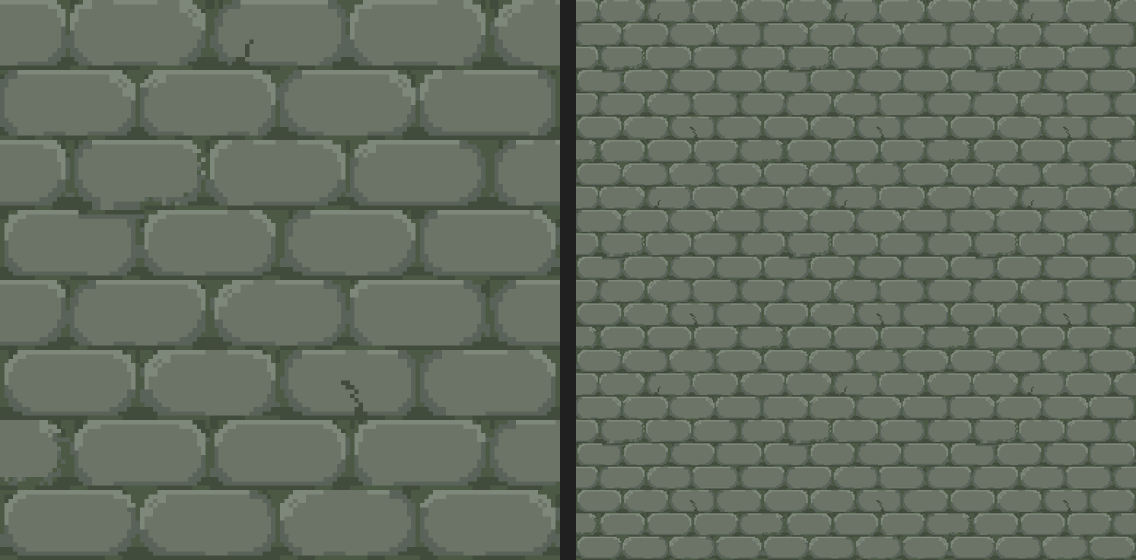
Left, the tile; right, the same tile 3 across and 3 down.
Write a WebGL 1 fragment shader that draws this texture.

```glsl
precision highp float;

// Mossy stone wall in pixel-art style: 4 by 8 rounded bricks in running bond.
// Each texel of a 128 grid is shaded by its depth inside a rounded box, with
// hashed rims, two cracked bricks, two chipped ones and one that has slumped.

uniform vec2 u_resolution;

const vec3 STONE  = vec3(0.42, 0.455, 0.405);
const vec3 SHADE  = vec3(0.35, 0.39, 0.35);
const vec3 MORTAR = vec3(0.30, 0.35, 0.27);
const vec3 LIGHT  = vec3(0.49, 0.53, 0.48);
const vec3 DARK   = vec3(0.26, 0.30, 0.24);

const float GRID = 128.0;                  // texels across the tile
const vec2 BRICK = vec2(32.0, 16.0);       // brick pitch in texels
const vec2 COUNT = vec2(4.0, 8.0);         // bricks across and down
const vec2 RADIUS = vec2(4.0, 6.5);        // range of corner radii
const float UNLIT = 0.25;                  // share of upper corners in shade
const vec2 CRACK_A = vec2(2.0, 7.0);       // cells that carry damage
const vec2 CRACK_B = vec2(2.0, 2.0);
const vec2 CHIP_A = vec2(1.0, 5.0);
const vec2 CHIP_B = vec2(0.0, 1.0);
const vec2 SLUMP_X = vec2(18.0, 33.0);     // texel span of the slumped edge
const float SLUMP_Y = 80.0;                // joint that it pushes down

float hash(vec2 p) {
    return fract(sin(dot(p, vec2(12.99, 78.23))) * 4375.85);
}

float isCell(vec2 a, vec2 b) {
    return 1.0 - step(0.5, distance(a, b));
}

// Thin fissure rising from a small dark wedge on the lower joint
bool crack(vec2 p, float foot, float slope, float top) {
    float wobble = 0.7 * sin(p.y * 2.1);
    float x = foot + slope * (p.y - 1.0) + wobble;
    bool fissure = abs(p.x - x) < 0.6 && p.y < top;
    bool wedge = abs(p.x - foot - slope) < 3.2 - p.y;
    return fissure || wedge;
}

// Joints: dark along the bed and at the foot of each upright
vec3 mortarColor(vec2 p, vec2 texel) {
    float run = hash(vec2(floor(texel.x / 4.0), texel.y));
    if (p.y < 1.0) return run < 0.28 ? MORTAR : DARK;
    if (p.y < 3.0) return DARK;
    float grain = hash(vec2(texel.x, floor(texel.y / 3.0)) + 7.0);
    if (p.y > 12.0) return grain < 0.2 ? DARK : MORTAR;
    return grain < 0.25 ? SHADE : MORTAR;
}

vec3 wall(vec2 texel) {
    // The slumped brick moves its joint one texel down and casts a shadow
    bool slump = texel.x >= SLUMP_X.x && texel.x < SLUMP_X.y;
    if (slump && texel.y == SLUMP_Y - 2.0) return SHADE;
    if (slump && abs(texel.y - SLUMP_Y + 0.5) < 1.0) texel.y += 1.0;

    // Brick cell and position within it
    float row = floor(texel.y / BRICK.y);
    vec2 grid = texel + vec2(mod(row, 2.0) * BRICK.x * 0.5, 0.0);
    vec2 cell = mod(floor(grid / BRICK), COUNT);
    vec2 p = mod(grid, BRICK) + 0.5;

    // Rounded box with an uneven left edge and corners
    float left = step(0.5, hash(cell + 3.0));
    vec2 center = vec2((31.0 + left) * 0.5, 8.5);
    vec2 halfSize = vec2(31.0 - center.x, 7.5);
    vec2 q = p - center;
    vec2 side = sign(q);
    float chip = max(isCell(cell, CHIP_A), isCell(cell, CHIP_B));
    chip *= step(center.x, p.x) * step(p.y, 13.0);
    float corner = hash(cell * 3.0 + side + 11.0);
    float radius = mix(RADIUS.x, RADIUS.y, corner) + chip * step(p.y, 8.5);
    vec2 k = abs(q) - halfSize + radius;
    float depth = radius - length(max(k, 0.0)) - min(max(k.x, k.y), 0.0);
    if (depth < 0.0) return mortarColor(p, texel);

    // Damage
    bool broken = isCell(cell, CRACK_A) > 0.5 && crack(p, 6.5, 0.5, 7.0);
    broken = broken || (isCell(cell, CRACK_B) > 0.5 && crack(p, 19.0, -0.45, 9.0));
    if (broken) return DARK;
    if (chip > 0.5 && depth < 2.3 && (k.x > 0.0 || k.y > 0.0)) {
        float fleck = hash(texel + 5.0);
        if (fleck < 0.4) return MORTAR;
        if (fleck < 0.65) return SHADE;
    }

    // Rim: lit above, shaded below, broken into short runs
    bool bend = min(k.x, k.y) > 0.0;
    float run = hash(vec2(floor(p.x / 5.0), side.y) + cell * 7.0);
    float lowest = mix(7.0, 12.0, hash(cell * 5.0 + side.x + 2.0));
    if (p.y > lowest) {
        bool lit = hash(cell * 2.3 + side.x + 23.0) > UNLIT;
        if (depth < (bend ? 1.5 : 1.0)) {
            if (k.y > k.x && !bend) return run < 0.82 ? LIGHT : STONE;
            return lit ? LIGHT : SHADE;
        }
        bool scratch = bend && lit && depth > 2.0 && depth < 2.8;
        return scratch && corner > 0.65 ? LIGHT : STONE;
    }
    if (bend && depth < 1.9) return SHADE;
    if (depth < 1.0 && (k.x > k.y || run < 0.65)) return SHADE;
    return STONE;
}

void main() {
    // Four samples per pixel smooth the texel borders at any size
    vec3 color = vec3(0.0);
    for (int i = 0; i < 4; i++) {
        float n = float(i);
        vec2 offset = vec2(mod(n, 2.0), floor(n * 0.5)) * 0.5 - 0.25;
        vec2 uv = (gl_FragCoord.xy + offset) / u_resolution;
        color += wall(floor(fract(uv) * GRID));
    }
    gl_FragColor = vec4(color * 0.25, 1.0);
}
```
